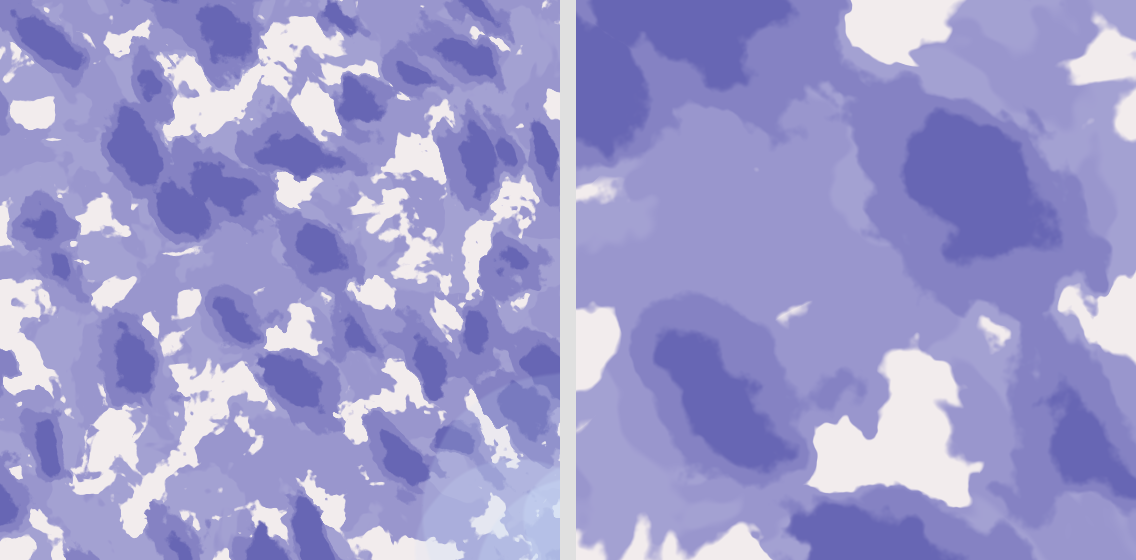
Left: the whole. Right: its middle third, enlarged.
Write a WebGL 1 fragment shader that draws this texture.

```glsl
precision highp float;
// Stained tissue in flat violet tones: slanted dark nuclei with a mid-tone halo,
// ragged white gaps between them and a pale veil in the lower right corner.
// Nuclei come from a jittered, stretched grid; gaps from thresholded noise.

uniform vec2 u_resolution;

const vec3 NUCLEUS = vec3(0.405, 0.400, 0.705);
const vec3 HALO = vec3(0.520, 0.510, 0.765);
const vec3 TISSUE = vec3(0.600, 0.588, 0.805);
const vec3 TISSUE_LIGHT = vec3(0.640, 0.630, 0.825);
const vec3 GAP = vec3(0.950, 0.925, 0.930);
const vec3 VEIL = vec3(0.800, 0.870, 0.970);

float hash(vec2 p) {
  return fract(sin(dot(p, vec2(127.1, 311.7))) * 43758.5453);
}

float noise(vec2 p) {
  vec2 i = floor(p);
  vec2 f = fract(p);
  f = f * f * (3.0 - 2.0 * f);
  float low = mix(hash(i), hash(i + vec2(1.0, 0.0)), f.x);
  float high = mix(hash(i + vec2(0.0, 1.0)), hash(i + vec2(1.0, 1.0)), f.x);
  return mix(low, high, f.y);
}

float fbm(vec2 p) {
  float sum = 0.0;
  float weight = 0.533;
  for (int i = 0; i < 4; i++) {
    sum += weight * noise(p);
    p = mat2(0.8, 0.6, -0.6, 0.8) * p * 2.1 + 17.3;
    weight *= 0.5;
  }
  return sum;
}

vec2 warp(vec2 p, float scale, float amount) {
  vec2 shift = vec2(noise(p * scale + 3.7), noise(p * scale + 41.2));
  return p + (shift - 0.5) * amount;
}

float step_soft(float edge, float width, float value) {
  return smoothstep(edge - width, edge + width, value);
}

// Coordinates across and along the slanted grain, counted in nucleus cells
vec2 grain_space(vec2 p, vec2 cells) {
  vec2 along = vec2(0.57, -0.82);
  vec2 across = vec2(0.82, 0.57);
  return vec2(dot(p, across), dot(p, along)) * cells;
}

// Signed depth inside the closest nucleus, positive within
float nucleus_depth(vec2 q, float presence) {
  vec2 cell = floor(q);
  float depth = -1.0;
  for (int y = -1; y <= 1; y++) {
    for (int x = -1; x <= 1; x++) {
      vec2 id = cell + vec2(float(x), float(y));
      vec2 jitter = 0.2 + 0.6 * vec2(hash(id + 5.1), hash(id + 9.7));
      float radius = mix(0.12, 0.36, hash(id + 23.9));
      float here = radius - length(q - id - jitter);
      depth = max(depth, hash(id + 71.3) < presence ? here : -1.0);
    }
  }
  return depth;
}

// Opacity of overlapping round veils around a corner
float veil(vec2 p, vec2 corner) {
  float opacity = 0.0;
  for (int i = 0; i < 4; i++) {
    float k = float(i);
    vec2 center = corner + 0.09 * vec2(sin(k * 2.4), cos(k * 2.4));
    float distance_out = length(warp(p, 12.0, 0.02) - center);
    opacity += 0.17 * (1.0 - step_soft(0.25 - 0.04 * k, 0.004, distance_out));
  }
  return opacity;
}

void main() {
  vec2 uv = gl_FragCoord.xy / u_resolution;

  // Nuclei with rough outlines, and the wider uneven halo
  vec2 bent = warp(warp(uv, 6.0, 0.09), 24.0, 0.022);
  float depth = nucleus_depth(grain_space(bent, vec2(9.0, 5.0)), 0.72);
  float rough = fbm(uv * 45.0 + 8.0) - 0.5;
  float streaks = fbm(grain_space(warp(uv, 9.0, 0.05), vec2(17.0, 9.0))) - 0.5;
  float nucleus = step_soft(0.0, 0.025, depth + 0.22 * rough + 0.25 * streaks);
  float halo_depth = depth + 0.9 * streaks + 0.25 * rough;
  float halo = step_soft(-0.15, 0.03, halo_depth);

  // White gaps: ragged chunks plus thin curved strips, kept off the halo
  float covered = 0.35 * smoothstep(-0.30, -0.02, halo_depth);
  vec2 torn = warp(uv, 18.0, 0.035);
  float chunks = fbm(torn * 15.0 + 60.0) + 0.10 * rough - covered;
  float ridge = 1.0 - abs(2.0 * noise(torn * 10.0 + 90.0) - 1.0);
  float strips = 0.62 * ridge + 0.25 * (noise(uv * 13.0 + 31.0) - 0.5)
               + 0.2 * rough - covered;
  float gap = max(step_soft(0.575, 0.020, chunks), step_soft(0.680, 0.025, strips));

  // Flat tones from the back to the front
  float light = step_soft(0.52, 0.02, fbm(warp(uv, 7.0, 0.08) * 11.0 + 120.0));
  vec3 color = mix(TISSUE, TISSUE_LIGHT, light);
  color = mix(color, HALO, halo);
  color = mix(color, GAP, gap);
  color = mix(color, NUCLEUS, nucleus);
  color = mix(color, VEIL, veil(uv, vec2(1.0, 0.0)));
  gl_FragColor = vec4(color, 1.0);
}
```
